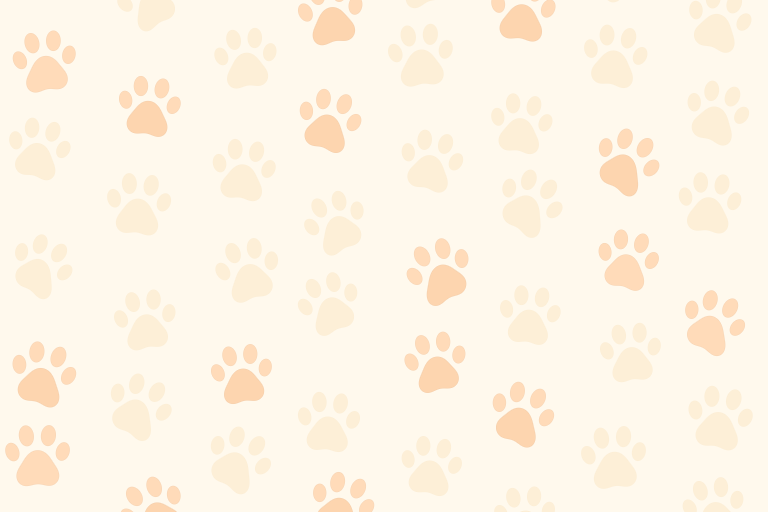
Reproduce this pattern procedurally as a Shadertoy shader.

```glsl
// Scattered paw prints in cream and peach on a warm off-white ground.
// A staggered, jittered grid places the prints; each one is a smooth blend of
// circles for the pad plus four mirrored ellipses for the toes.

#define CELL vec2(0.187, 0.195)    // grid cell, in canvas heights
#define JITTER vec2(0.040, 0.054)  // full range of the random shift
#define MAX_TURN 0.46              // largest rotation, in radians
#define PEACH_SHARE 0.30           // part of the prints that are peach
#define DEEP_SHARE 0.60            // part of the peach prints with a deeper pad
#define RIM_WIDTH 0.0022           // faint darker edge of the peach prints

const vec3 GROUND = vec3(1.00, 0.976, 0.929);
const vec3 CREAM = vec3(0.992, 0.937, 0.842);
const vec3 PEACH = vec3(1.00, 0.859, 0.727);
const vec3 DEEP_PEACH = vec3(0.992, 0.835, 0.688);

float hash(vec2 p) {
    return fract(sin(dot(p, vec2(127.1, 311.7))) * 43758.5453);
}

mat2 rotation(float a) {
    float c = cos(a), s = sin(a);
    return mat2(c, -s, s, c);
}

float smoothMin(float a, float b, float k) {
    float h = max(k - abs(a - b), 0.0) / k;
    return min(a, b) - 0.25 * h * h * k;
}

// Approximate distance to an ellipse tilted clockwise
float ellipse(vec2 p, vec2 radii, float tilt) {
    p = rotation(-tilt) * p;
    float k = length(p / radii);
    return k * (k - 1.0) / max(length(p / (radii * radii)), 1e-4);
}

// Domed top, two lower lobes and a bar that keeps the notch shallow
float padDistance(vec2 p, float lean) {
    p.y += lean * p.x;
    float dome = length(p - vec2(0.0, 0.010)) - 0.0240;
    vec2 side = vec2(abs(p.x), p.y);
    float lobe = length(side - vec2(0.0225, -0.016)) - 0.0175;
    float bar = length(vec2(max(side.x - 0.0225, 0.0), p.y + 0.016)) - 0.0130;
    return smoothMin(dome, smoothMin(lobe, bar, 0.008), 0.030);
}

float toesDistance(vec2 p) {
    p.x = abs(p.x);
    float inner = ellipse(p - vec2(0.0210, 0.0615), vec2(0.0143, 0.0200), 0.12);
    float outer = ellipse(p - vec2(0.0480, 0.0310), vec2(0.0130, 0.0180), 0.30);
    return min(inner, outer);
}

float coverage(float d) {
    return clamp(0.5 - d * iResolution.y, 0.0, 1.0);
}

// Fill one part of a print, with a slightly darker rim
vec3 paint(vec3 base, vec3 ink, float d, float rim) {
    float edge = smoothstep(-RIM_WIDTH, 0.0, d);
    return mix(base, ink * (1.0 - rim * edge), coverage(d));
}

vec3 drawPaw(vec3 base, vec2 p, vec2 cell) {
    float turn = MAX_TURN * (2.0 * hash(cell + 5.3) - 1.0);
    p = rotation(turn) * p * mix(0.97, 1.04, hash(cell + 9.1));
    p.y += 0.020;

    // A low-discrepancy pick spreads the peach prints evenly
    float pick = fract(dot(cell, vec2(0.41, 0.23)) + 0.2 * hash(cell + 2.7));
    bool peach = pick < PEACH_SHARE;
    bool deep = hash(cell + 7.9) < DEEP_SHARE;
    vec3 toeInk = peach ? PEACH : CREAM;
    vec3 padInk = peach && deep ? DEEP_PEACH : toeInk;
    float rim = peach ? 0.03 : 0.004;

    float lean = -0.35 * turn;
    base = paint(base, toeInk, toesDistance(p), rim);
    return paint(base, padInk, padDistance(p, lean), rim);
}

void mainImage(out vec4 fragColor, in vec2 fragCoord) {
    vec2 uv = fragCoord / iResolution.y;
    vec3 color = GROUND;

    // Visit the nearby cells; odd columns are shifted by half a cell
    float column = floor(uv.x / CELL.x);
    for (float i = -1.0; i <= 1.0; i++) {
        float x = column + i;
        float stagger = 0.5 * mod(x, 2.0);
        float row = floor(uv.y / CELL.y - stagger);
        for (float j = -1.0; j <= 1.0; j++) {
            vec2 cell = vec2(x, row + j);
            vec2 center = (cell + vec2(0.5, 0.5 + stagger)) * CELL;
            center += JITTER * (vec2(hash(cell), hash(cell + 17.3)) - 0.5);
            color = drawPaw(color, uv - center, cell);
        }
    }
    fragColor = vec4(color, 1.0);
}
```
